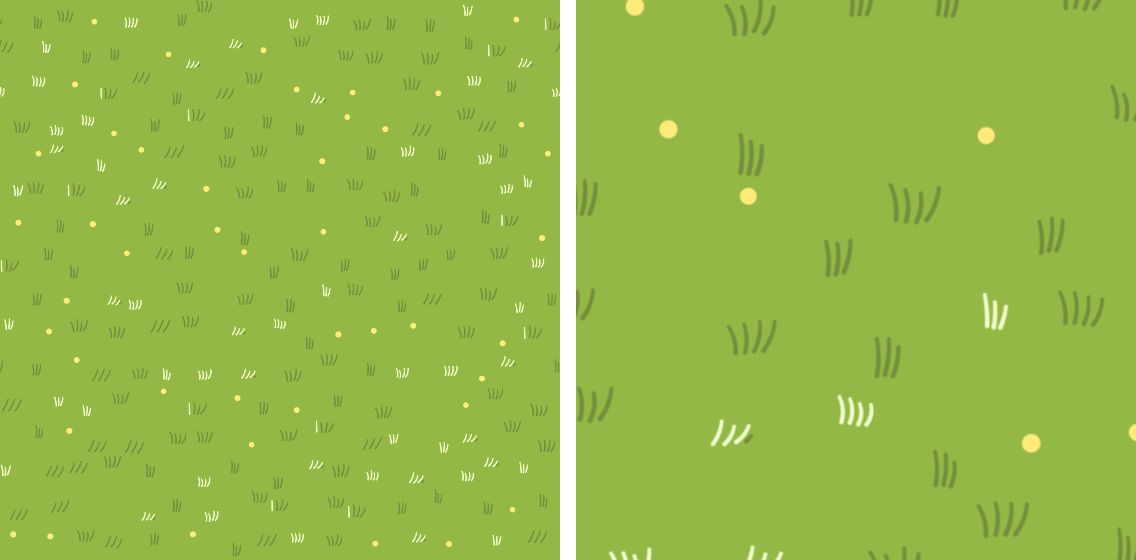
Left: the whole. Right: its middle third, enlarged.
This pattern is drawn by a three.js fragment shader. Its source:

```glsl
// A meadow of small grass tufts and yellow flower dots on flat green.
// Staggered, jittered cells each hold one motif picked by a sine hash;
// every tuft is a short row of bent blades drawn as distance fields.

varying vec2 vUv;

const vec2 GRID = vec2(15.0, 16.0);   // cells across and up (even rows wrap)
const float JITTER = 0.64;            // scatter inside a cell
const float STAGGER = 0.5;            // shift between alternate rows
const float BLADE_RADIUS = 0.00135;
const float DOT_RADIUS = 0.0052;
const float SOFTNESS = 0.0009;        // half width of the smoothed edge
const float SIZE_VARIATION = 0.12;

const vec3 MEADOW = vec3(0.58, 0.72, 0.27);
const vec3 DARK_BLADE = vec3(0.455, 0.555, 0.235);
const vec3 PALE_BLADE = vec3(0.95, 1.0, 0.80);
const vec3 FLOWER = vec3(1.0, 0.92, 0.48);

float hash(vec2 p) {
  return fract(sin(dot(p, vec2(127.1, 311.7))) * 43758.5453);
}

// Coverage of a shape from its signed distance
float fill(float d) {
  return 1.0 - smoothstep(-SOFTNESS, SOFTNESS, d);
}

// Distance to a blade from base to tip, bowed sideways and thinner at the tip
float blade(vec2 p, vec2 base, vec2 tip, float bow) {
  vec2 axis = tip - base;
  vec2 rel = p - base;
  float h = clamp(dot(rel, axis) / dot(axis, axis), 0.0, 1.0);
  vec2 side = normalize(vec2(axis.y, -axis.x));
  vec2 curve = axis * h + side * bow * 4.0 * h * (1.0 - h);
  return length(rel - curve) - BLADE_RADIUS * mix(1.05, 0.85, h);
}

// Row of blades: each one leans further by fan and is shorter by shrink
float tuft(vec2 p, float count, float spacing, float lean, float fan,
           float height, float shrink, float bow, float seed) {
  float d = 1.0;
  for (int i = 0; i < 4; i++) {
    float n = float(i);
    if (n >= count) break;
    float wobble = hash(vec2(seed * 91.0, n + 3.0)) - 0.5;
    float x = (n - 0.5 * (count - 1.0)) * spacing;
    float tall = height * (1.0 - shrink * n + 0.22 * wobble);
    vec2 base = vec2(x, -0.5 * height + 0.002 * wobble);
    vec2 tip = base + vec2(lean + fan * n + 0.002 * wobble, tall);
    d = min(d, blade(p, base, tip, bow));
  }
  return d;
}

// Blends one motif, chosen by kind, over the colour
vec3 drawMotif(vec3 color, vec2 p, float kind, float seed) {
  float dark = 1.0;
  float pale = 1.0;
  float flower = 1.0;

  if (kind < 0.24) {          // narrow upright dark tuft
    dark = tuft(p, 3.0, 0.0046, -0.0005, 0.0017, 0.020, 0.10, 0.0009, seed);
  } else if (kind < 0.40) {   // fanned dark tuft
    dark = tuft(p, 4.0, 0.0058, -0.0040, 0.0034, 0.0175, 0.02, 0.0013, seed);
  } else if (kind < 0.48) {   // three spaced slanting blades
    dark = tuft(p, 3.0, 0.0105, 0.0080, 0.0008, 0.0175, 0.0, 0.0010, seed);
  } else if (kind < 0.60) {   // pale clump
    pale = tuft(p, 4.0, 0.0052, -0.0018, 0.0018, 0.0145, 0.02, 0.0014, seed);
  } else if (kind < 0.67) {   // narrow pale tuft
    pale = tuft(p, 3.0, 0.0040, -0.0022, 0.0030, 0.0175, 0.12, 0.0005, seed);
  } else if (kind < 0.72) {   // slanting pale sprig with a dark stub
    pale = tuft(p, 3.0, 0.0072, 0.0060, 0.0006, 0.0150, 0.20, 0.0010, seed);
    dark = blade(p, vec2(0.0135, -0.0065), vec2(0.0165, -0.0035), 0.0);
  } else if (kind < 0.78) {   // pale upright bar beside a dark fan
    pale = blade(p, vec2(-0.013, -0.009), vec2(-0.0135, 0.009), 0.0);
    dark = tuft(p - vec2(0.001, 0.0), 3.0, 0.0058, -0.0010, 0.0050,
                0.018, 0.09, 0.0012, seed);
  } else if (kind < 0.96) {   // flower dot
    flower = length(p) - DOT_RADIUS;
  }

  color = mix(color, DARK_BLADE, fill(dark));
  color = mix(color, PALE_BLADE, fill(pale));
  return mix(color, FLOWER, fill(flower));
}

void main() {
  vec3 color = MEADOW;
  vec2 home = floor(vUv * GRID);

  // Visit neighbouring cells so motifs may cross cell borders
  for (int j = -1; j <= 1; j++) {
    for (int i = -1; i <= 1; i++) {
      vec2 cell = home + vec2(float(i), float(j));
      vec2 id = mod(cell, GRID);
      vec2 offset = vec2(hash(id + 17.3), hash(id + 41.9)) - 0.5;
      vec2 center = cell + 0.5 + JITTER * offset;
      center.x += STAGGER * (mod(id.y, 2.0) - 0.5);

      float seed = hash(id + 73.1);
      float scale = 1.0 + SIZE_VARIATION * (seed - 0.5);
      vec2 local = (vUv - center / GRID) / scale;
      color = drawMotif(color, local, hash(id + 5.7), seed);
    }
  }
  gl_FragColor = vec4(color, 1.0);
}
```
